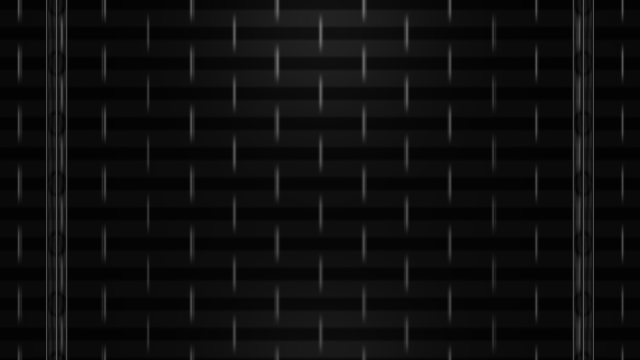
Reproduce this pattern procedurally as a WebGL 1 fragment shader.

```glsl
precision highp float;
// Dark woven slats: soft horizontal bands crossed by staggered upright glints,
// with a narrow triple-line rail near each side and dim light from top and bottom.
// Bands and glints repeat by rounding to a lattice; sines vary the glints.

uniform vec2 u_resolution;

// Lengths are fractions of the canvas height, measured from its centre.
const float COLUMN_PITCH = 0.1198;
const float COLUMN_SHIFT = 0.0018;
const float ROW_PITCH = 0.1671;
const float ROW_SHIFT = -0.0104;
const float BAND_HALF = 0.0180;
const float BAND_SOFT = 0.0055;
const float GLINT_HALF_LENGTH = 0.064;
const float GLINT_FADE = 0.046;
const float GLINT_WIDTH = 0.0046;
const float STREAK_WIDTH = 0.0034;
const float RAIL_X = 0.7315;
const float RAIL_HALF = 0.0278;
const float RAIL_LINE_WIDTH = 0.0021;

const float SLAT_TONE = 0.041;
const float GAP_TONE = 0.010;
const float GLINT_TONE = 0.29;
const float RAIL_TONE = 0.36;
const vec3 TINT = vec3(1.0, 1.003, 1.0);

// Signed distance to the nearest multiple of a pitch
float nearest(float x, float pitch) {
  return x - pitch * floor(x / pitch + 0.5);
}

// Soft line with a bell profile
float softLine(float d, float width) {
  return exp(-d * d / (width * width));
}

// Elliptical pool of light
float pool(vec2 p, vec2 centre, vec2 radius) {
  vec2 q = (p - centre) / radius;
  return exp(-dot(q, q));
}

float slats(float y) {
  float d = abs(nearest(y - ROW_SHIFT, 0.5 * ROW_PITCH));
  return smoothstep(BAND_HALF - BAND_SOFT, BAND_HALF + BAND_SOFT, d);
}

// Staggered glints: a core with a faint side streak, fading at both ends
float glints(vec2 p) {
  float x = p.x - COLUMN_SHIFT;
  float column = floor(x / COLUMN_PITCH + 0.5);
  float even = 1.0 - mod(column, 2.0);
  float dx = nearest(x, COLUMN_PITCH);
  float y = p.y - ROW_SHIFT - 0.5 * ROW_PITCH * even;
  float row = floor(y / ROW_PITCH + 0.5);
  float dy = abs(nearest(y, ROW_PITCH));

  float outer = smoothstep(1.0, 5.0, abs(column));
  float core = softLine(dx, GLINT_WIDTH * mix(1.0, 0.68, outer));
  float side = sin(column * 1.7 + 0.6) * 0.0065;
  float streak = softLine(dx - side, STREAK_WIDTH);
  float ends = 1.0 - smoothstep(GLINT_HALF_LENGTH - GLINT_FADE, GLINT_HALF_LENGTH, dy);

  float wear = 0.94 + 0.04 * sin(column * 2.3 + row * 1.9)
             + 0.03 * sin(row * 3.7 - column);
  float dim = 1.0 - 0.30 * softLine(abs(column) - 4.0, 0.4);
  return max(core, 0.45 * streak) * ends * wear * dim;
}

// Inner tone of a rail: smoky rings on a dark strip
float railFill(vec2 r) {
  float y = nearest(r.y - ROW_SHIFT, ROW_PITCH);
  float d = length(vec2(r.x, y * 0.8));
  float ring = softLine(d - 0.024, 0.006);
  float smoke = 0.5 + 0.5 * sin(r.x * 420.0 + 0.7 * sin(r.y * 37.6));
  return 0.065 + 0.065 * smoke - 0.05 * ring;
}

void main() {
  vec2 p = (gl_FragCoord.xy - 0.5 * u_resolution) / u_resolution.y;
  float px = 1.0 / u_resolution.y;

  // Light falling from above and below
  float top = pool(p, vec2(0.01, 0.44), vec2(0.28, 0.30));
  float bottom = pool(p, vec2(0.01, -0.47), vec2(0.28, 0.20));
  float middle = pool(p, vec2(0.0), vec2(0.60, 0.9));
  float light = 0.085 * top + 0.052 * bottom + 0.016 * middle;

  // Slats and gaps
  float slat = slats(p.y);
  float tone = mix(GAP_TONE + 0.55 * light, SLAT_TONE - 0.006 + light, slat);

  // Side rails
  vec2 r = vec2(abs(p.x) - RAIL_X, p.y);
  float inside = 1.0 - smoothstep(RAIL_HALF - px, RAIL_HALF + px, abs(r.x));
  tone = mix(tone, railFill(r) * mix(0.75, 1.0, slat), inside);

  // Upright glints
  float glintTone = GLINT_TONE + 0.10 * top + 0.06 * smoothstep(-0.3, 0.5, p.y);
  tone = mix(tone, glintTone, glints(p));

  // Rail lines, never thinner than a pixel can carry
  float width = max(RAIL_LINE_WIDTH, 0.6 * px);
  float edges = softLine(abs(r.x) - RAIL_HALF, width);
  float spine = softLine(r.x, width);
  tone = max(tone, RAIL_TONE * max(0.85 * edges, spine));

  gl_FragColor = vec4(tone * TINT, 1.0);
}
```
